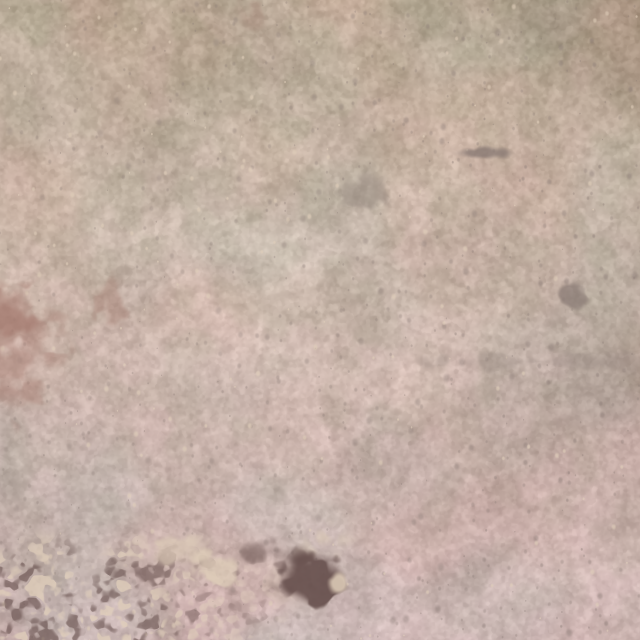
This texture is drawn by a Shadertoy shader. Its source:

```glsl
// Weathered plaster: a warm grey-beige wall with soft mottling and fine grain.
// Smoothed cellular noise makes the mottling, jittered cells make the specks,
// and ragged blobs make the stains and the crumbling patch at the lower left.

const vec3 PLASTER = vec3(0.773, 0.702, 0.658);
const vec3 CREAM   = vec3(0.880, 0.810, 0.730);
const vec3 UMBER   = vec3(0.400, 0.310, 0.300);
const vec3 SLATE   = vec3(0.530, 0.470, 0.450);
const vec3 RUST    = vec3(0.640, 0.465, 0.425);
const vec3 WARM_SHIFT = vec3(0.010, 0.004, -0.040);
const vec3 PINK_SHIFT = vec3(0.020, -0.025, 0.010);
const float MOTTLE = 0.085;       // contrast of the broad clouds
const float GRAIN = 0.090;        // contrast of the fine grain
const float TOP_SHADE = 0.085;    // darkening along the upper edge
const float RAGGED = 1.5;         // roughness of stain outlines

vec3 hash3(vec2 cell) {
    uvec3 v = uvec3(ivec3(ivec2(cell), 37)) * 1664525u + 1013904223u;
    v.x += v.y * v.z; v.y += v.z * v.x; v.z += v.x * v.y;
    v ^= v >> 16u;
    v.x += v.y * v.z; v.y += v.z * v.x; v.z += v.x * v.y;
    return vec3(v >> 8u) / 16777216.0;
}

// Cellular noise with blended cells, centred on zero
float cellNoise(vec2 p) {
    vec2 base = floor(p);
    float sum = 0.0, weight = 0.0;
    for (int y = -1; y <= 1; y++)
    for (int x = -1; x <= 1; x++) {
        vec2 cell = base + vec2(x, y);
        vec3 h = hash3(cell);
        vec2 d = cell + h.xy - p;
        float w = exp(-5.0 * dot(d, d));
        sum += w * (h.z - 0.5);
        weight += w;
    }
    return sum / weight;
}

// Sparse soft specks; density is the share of cells that hold one
float specks(vec2 p, float density, float radius) {
    vec2 base = floor(p);
    float cover = 0.0;
    for (int y = -1; y <= 1; y++)
    for (int x = -1; x <= 1; x++) {
        vec2 cell = base + vec2(x, y);
        vec3 h = hash3(cell + 411.0);
        float size = radius * (0.5 + h.z / density);
        float d = length((cell + h.xy - p) * vec2(1.0, 0.8));
        cover = max(cover, step(h.z, density) * (1.0 - smoothstep(0.2 * size, size, d)));
    }
    return cover;
}

// Soft blob whose outline is roughened by noise
float stain(vec2 p, vec2 center, vec2 radius, float rough) {
    float d = length((p - center) / radius) + RAGGED * rough;
    return 1.0 - smoothstep(0.35, 1.25, d);
}

void mainImage(out vec4 fragColor, in vec2 fragCoord) {
    vec2 p = fragCoord / iResolution.xy;

    // Noise layers, from broad clouds to fine grain
    float broad  = cellNoise(p * 5.0 + 3.0);
    float cloud  = cellNoise(p * 12.0 + 17.0);
    float patchy = cellNoise(p * 27.0 + 31.0);
    float lumps  = cellNoise(p * 58.0 + 53.0);
    float grain  = cellNoise(p * 105.0 + 71.0);
    float dust   = cellNoise(p * 190.0 + 97.0);
    float tint   = cellNoise(p * 8.0 + 131.0);
    float rough  = 0.5 * cloud + patchy + 0.7 * lumps;

    // Plaster ground with light falling off at the top and right
    vec3 color = PLASTER + MOTTLE * (0.6 * broad + 0.7 * cloud + 0.6 * patchy);
    color += GRAIN * (0.55 * lumps + 0.75 * grain + 0.6 * dust);
    float upper = smoothstep(0.74, 1.04, p.y + 0.08 * broad);
    color -= TOP_SHADE * upper * (0.8 + 0.5 * smoothstep(0.6, 1.0, p.x));
    color -= 0.030 * smoothstep(0.65, 1.05, p.x) * smoothstep(0.2, 0.5, p.y);
    color += WARM_SHIFT * (p.y - 0.45 + 0.8 * tint);
    color += PINK_SHIFT * (0.35 - 0.6 * p.y + tint + 0.5 * patchy);

    // Scattered pits and pale chips
    float pits = specks(p * 34.0, 0.16, 0.17) * (0.55 + 0.45 * p.x);
    float finePits = specks(p * 75.0 + 9.0, 0.10, 0.22);
    float chips = specks(p * 42.0 + 201.0, 0.09, 0.15);
    color = mix(color, SLATE, 0.42 * pits);
    color = mix(color, SLATE, 0.30 * finePits);
    color = mix(color, CREAM, 0.60 * chips);

    // Crumbling patch: cream flakes and dark gaps
    float crumble = 1.0 - smoothstep(0.07, 0.17, p.y + 0.10 * cloud + 0.05 * patchy);
    crumble *= 1.0 - smoothstep(0.18, 0.56, p.x + 0.1 * broad);
    float flake = cellNoise(p * vec2(48.0, 62.0) + 307.0) + 0.6 * grain;
    color = mix(color, CREAM, 0.75 * crumble * smoothstep(0.08, 0.32, flake));
    color = mix(color, UMBER, 0.60 * crumble * smoothstep(0.14, 0.42, -flake));

    // Rusty stains at the left
    color = mix(color, RUST, 0.55 * stain(p, vec2(0.02, 0.53), vec2(0.035, 0.04), rough));
    color = mix(color, RUST, 0.42 * stain(p, vec2(0.03, 0.45), vec2(0.055, 0.075), rough));
    color = mix(color, RUST, 0.35 * stain(p, vec2(0.18, 0.52), vec2(0.02, 0.03), rough));
    color = mix(color, RUST, 0.25 * stain(p, vec2(0.40, 0.98), vec2(0.03, 0.03), rough));

    // Pale flakes around the dark chip near the bottom
    color = mix(color, CREAM, 0.65 * stain(p, vec2(0.51, 0.16), vec2(0.050, 0.025), rough));
    color = mix(color, CREAM, 0.60 * stain(p, vec2(0.26, 0.145), vec2(0.04, 0.022), rough));
    color = mix(color, CREAM, 0.70 * stain(p, vec2(0.34, 0.11), vec2(0.025, 0.02), rough));
    color = mix(color, UMBER, 0.50 * stain(p, vec2(0.43, 0.14), vec2(0.045, 0.022), rough));
    color = mix(color, UMBER, 0.90 * stain(p, vec2(0.495, 0.095), vec2(0.038, 0.038), rough));
    color = mix(color, CREAM, 0.85 * stain(p, vec2(0.53, 0.09), vec2(0.012, 0.016), 0.5 * rough));

    // Faint smudges, a short scratch and a weak horizontal seam
    color = mix(color, SLATE, 0.35 * stain(p, vec2(0.575, 0.695), vec2(0.035, 0.03), rough));
    color = mix(color, SLATE, 0.65 * stain(p, vec2(0.89, 0.545), vec2(0.022, 0.02), rough));
    color = mix(color, SLATE, 0.75 * stain(p, vec2(0.75, 0.761), vec2(0.055, 0.009), 0.4 * rough));
    color = mix(color, SLATE, 0.25 * stain(p, vec2(0.84, 0.435), vec2(0.2, 0.012), rough));

    fragColor = vec4(clamp(color, 0.0, 1.0), 1.0);
}
```
